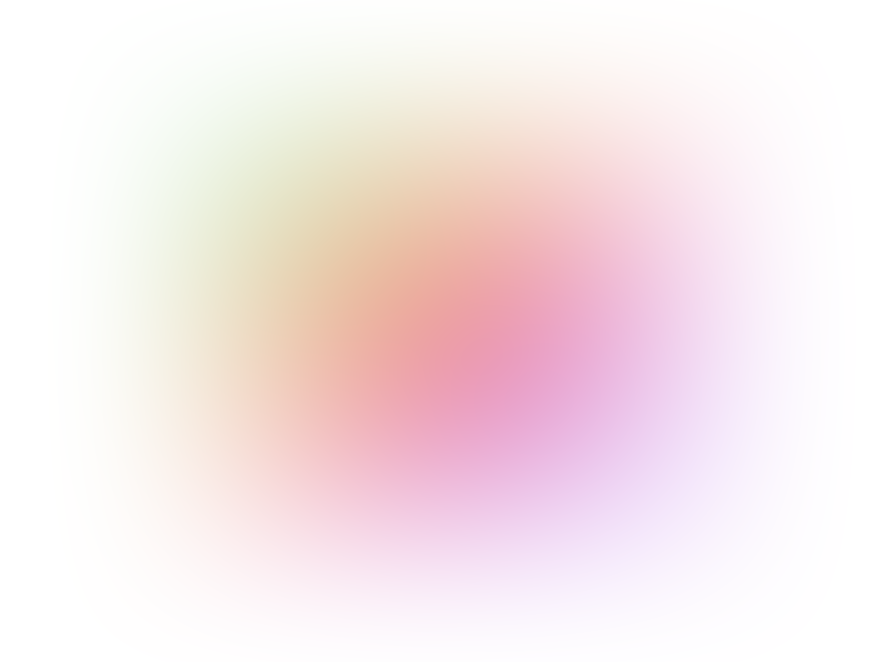
Write a Shadertoy shader that draws this background.

```glsl
// A soft blurred cloud on white, its hue running diagonally from mint to lavender.

const vec2 CLOUD_CENTER = vec2(0.506, 0.493);   // fraction of the canvas
const vec2 CLOUD_EXTENT = vec2(0.482, 0.563);   // half size, fraction of the canvas
const float FALLOFF_POWER = 2.6;
const float CANVAS_ASPECT = 1.354;
const vec2 HUE_AXIS = vec2(0.7071, -0.7071);    // toward the lower right
const float STOP_SPACING = 0.141;               // distance between hue stops
const float STOP_BLEND = 0.95;                  // sharpness of the stop weights
const vec3 PAPER = vec3(1.0);

const int STOP_COUNT = 8;
const float CENTER_STOP = 4.0;                  // stop lying on the cloud center
const vec3 HUE_STOPS[STOP_COUNT] = vec3[STOP_COUNT](
    vec3(0.50, 0.84, 0.54),   // mint
    vec3(0.69, 0.78, 0.46),   // olive
    vec3(0.84, 0.75, 0.53),   // sand
    vec3(0.92, 0.70, 0.57),   // apricot
    vec3(0.94, 0.61, 0.64),   // coral
    vec3(0.90, 0.57, 0.78),   // orchid
    vec3(0.87, 0.60, 0.86),   // mauve
    vec3(0.81, 0.63, 0.97)    // lavender
);

// Smooth blend of the hue stops, weighted by distance along the axis
vec3 hueRamp(float position) {
    float x = clamp(position, 0.0, float(STOP_COUNT - 1));
    vec3 sum = vec3(0.0);
    float total = 0.0;
    for (int i = 0; i < STOP_COUNT; i++) {
        float d = x - float(i);
        float weight = exp(-STOP_BLEND * d * d);
        sum += HUE_STOPS[i] * weight;
        total += weight;
    }
    return sum / total;
}

// Bell along each axis; their product is a blurred rounded block
float cloudDensity(vec2 offset) {
    vec2 q = offset / CLOUD_EXTENT;
    vec2 bell = max(1.0 - q * q, 0.0);
    return pow(bell.x * bell.y, FALLOFF_POWER);
}

void mainImage(out vec4 fragColor, in vec2 fragCoord) {
    vec2 offset = fragCoord / iResolution.xy - CLOUD_CENTER;

    // Hue along the diagonal
    float along = dot(offset * vec2(CANVAS_ASPECT, 1.0), HUE_AXIS);
    vec3 hue = hueRamp(CENTER_STOP + along / STOP_SPACING);

    // Cloud over the paper
    fragColor = vec4(mix(PAPER, hue, cloudDensity(offset)), 1.0);
}
```
